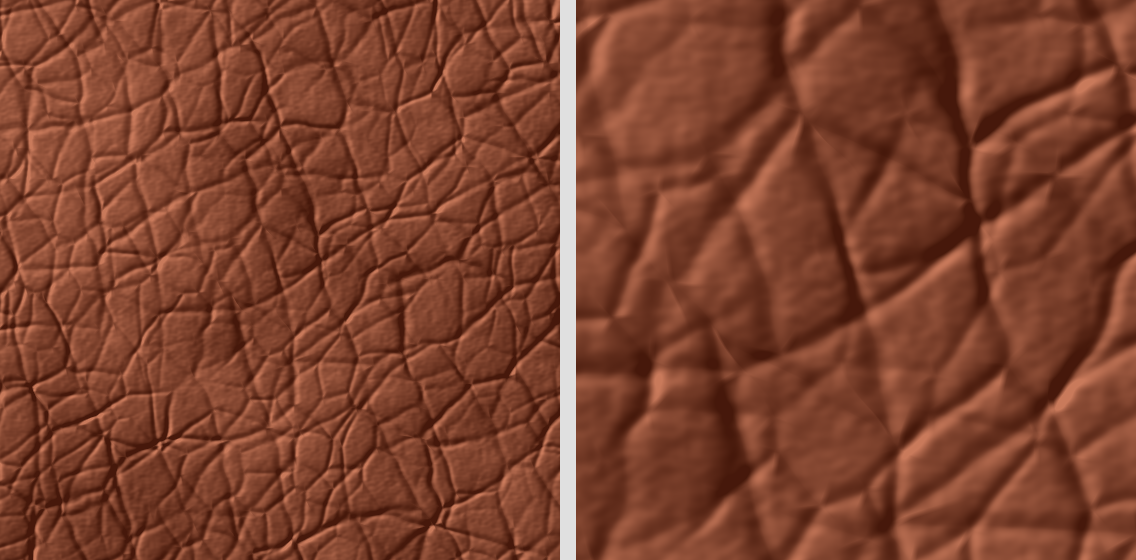
Left: the whole. Right: its middle third, enlarged.
Write a three.js fragment shader that draws this texture.

```glsl
// Creased brown leather lit from the upper left.
// Stretched Voronoi networks cross to carve the creases, noise adds the grain,
// and the height difference along the light direction shades the relief.

varying vec2 vUv;

float hash(vec2 p) {
  return fract(sin(dot(p, vec2(127.1, 311.7))) * 43758.5453);
}

vec2 hash2(vec2 p) {
  return vec2(hash(p), hash(p + 57.3));
}

float noise(vec2 p) {
  vec2 i = floor(p);
  vec2 f = fract(p);
  f = f * f * (3.0 - 2.0 * f);
  return mix(mix(hash(i), hash(i + vec2(1.0, 0.0)), f.x),
             mix(hash(i + vec2(0.0, 1.0)), hash(i + 1.0), f.x), f.y);
}

// Depth of a crease network: cells are rotated, then scaled along each axis.
float creases(vec2 p, float angle, vec2 scale, float width) {
  float c = cos(angle);
  float s = sin(angle);
  vec2 q = vec2(c * p.x + s * p.y, c * p.y - s * p.x) * scale;
  vec2 cell = floor(q);
  vec2 f = q - cell;

  // Nearest cell centre
  vec2 home = vec2(0.0);
  vec2 toHome = vec2(0.0);
  float nearest = 9.0;
  for (int y = -1; y <= 1; y++) {
    for (int x = -1; x <= 1; x++) {
      vec2 g = vec2(float(x), float(y));
      vec2 r = g + 0.1 + 0.8 * hash2(cell + g) - f;
      float d = dot(r, r);
      if (d < nearest) {
        nearest = d;
        toHome = r;
        home = g;
      }
    }
  }

  // Distance to the closest border, in canvas units
  float border = 9.0;
  for (int y = -2; y <= 2; y++) {
    for (int x = -2; x <= 2; x++) {
      vec2 g = home + vec2(float(x), float(y));
      vec2 r = g + 0.1 + 0.8 * hash2(cell + g) - f;
      vec2 across = r - toHome;
      if (dot(across, across) > 0.0001) {
        vec2 n = normalize(across);
        border = min(border, abs(dot(0.5 * (r + toHome), n)) / length(n * scale));
      }
    }
  }
  float groove = exp(-border * border / (width * width));
  return groove + 0.5 * exp(-border / 0.022);
}

float height(vec2 p) {
  // Bend the creases
  vec2 bend = vec2(noise(p * 6.0), noise(p * 6.0 + 31.0)) - 0.5;
  vec2 wiggle = vec2(noise(p * 30.0 + 11.0), noise(p * 30.0 + 73.0)) - 0.5;
  vec2 q = p + 0.04 * bend + 0.009 * wiggle;
  float width = 0.005 + 0.003 * noise(p * 16.0);

  // Rising, steep and fine networks, each fading in and out smoothly
  float rising = 0.25 + 0.75 * noise(p * 9.0 + 19.0);
  float steep = 0.25 + 0.75 * noise(p * 9.0 + 47.0);
  float fine = 0.65 * noise(p * 11.0 + 5.0);
  float h = -rising * creases(q + 3.1, 0.45, vec2(5.5, 9.5), width);
  h -= steep * creases(q + 7.7, -1.3, vec2(5.5, 10.5), width);
  h -= fine * creases(q + 1.9, 0.9, vec2(11.0, 15.0), 0.0055);

  // Swells and fine pores
  h += 0.8 * (noise(p * 16.0 + 2.0) - 0.5);
  h += 0.34 * (noise(p * vec2(38.0, 50.0)) - 0.5);
  h += 0.22 * (noise(p * vec2(105.0, 75.0) + 9.0) - 0.5);
  h += 0.13 * (noise(p * vec2(130.0, 190.0) + 4.0) - 0.5);
  return h;
}

void main() {
  vec2 p = vUv;
  vec2 toLight = 0.002 * vec2(-0.8, 0.6);
  float litSide = height(p + toLight);
  float farSide = height(p - toLight);

  // Relief: lit rims stay strong, shaded walls level off
  float relief = 1.35 * (farSide - litSide);
  relief = relief > 0.0 ? relief * 1.1 : relief / (1.0 - 0.7 * relief);

  // Crease shadow and slow drifts of tone
  float tone = 0.50 + relief + 0.08 * (litSide + farSide);
  tone += 0.22 * (noise(p * 4.0 + 8.0) - 0.5) + 0.16 * (noise(p * 13.0 + 3.0) - 0.5);
  tone += 0.14 * (p.y - p.x);
  tone = clamp(tone, -0.12, 1.2);

  vec3 darkBrown = vec3(0.32, 0.13, 0.07);
  vec3 paleTan = vec3(0.71, 0.42, 0.31);
  gl_FragColor = vec4(mix(darkBrown, paleTan, tone), 1.0);
}
```
